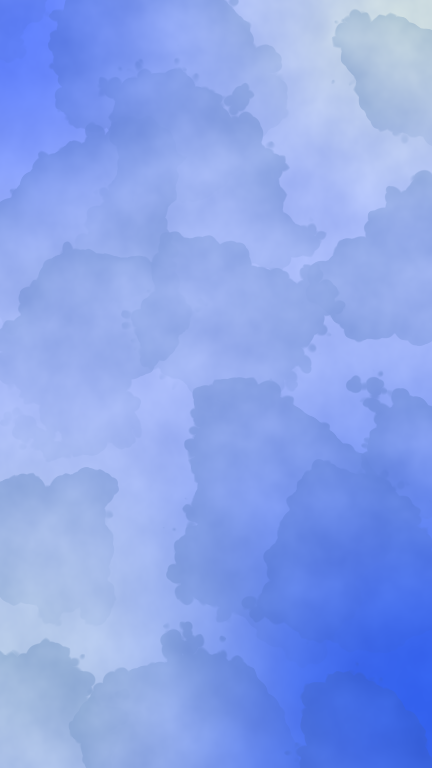
A WebGL 1 fragment shader for this texture:

```glsl
precision highp float;
// Translucent scalloped clouds layered over a soft blue, lavender and pale gradient.

uniform vec2 u_resolution;

#define CLOUD_ROWS 5
#define CLOUD_COLUMNS 3
#define CLOUD_SPACING vec2(0.24, 0.22)
#define CLOUD_JITTER 0.17
#define RADIUS_MIN 0.09
#define RADIUS_MAX 0.15
#define CLOUD_TINT vec3(0.825, 0.88, 0.915)
#define CLOUD_OPACITY 0.88
#define HAZE_AMOUNT 0.14
#define EDGE_FADE 0.075
#define EDGE_SOFTNESS 0.0025
#define MIST_STRENGTH 0.11

vec2 hash2(vec2 p) {
  vec3 q = fract(p.xyx * vec3(0.1031, 0.1030, 0.0973));
  q += dot(q, q.yzx + 33.33);
  return fract((q.xx + q.yz) * q.zy);
}

vec2 gradientAt(vec2 cell) {
  float angle = 6.2832 * hash2(cell).x;
  return vec2(cos(angle), sin(angle));
}

float gradientNoise(vec2 p) {
  vec2 i = floor(p), f = fract(p);
  vec2 u = f * f * f * (f * (f * 6.0 - 15.0) + 10.0);
  vec2 e = vec2(1.0, 0.0);
  float low = mix(dot(gradientAt(i), f), dot(gradientAt(i + e), f - e), u.x);
  float high = mix(dot(gradientAt(i + e.yx), f - e.yx),
                   dot(gradientAt(i + e.xx), f - e.xx), u.x);
  return mix(low, high, u.y);
}

float fbm(vec2 p) {
  float sum = 0.0, amplitude = 0.5;
  for (int i = 0; i < 4; i++) {
    sum += amplitude * gradientNoise(p);
    p = mat2(0.8, 0.6, -0.6, 0.8) * p * 2.0 + 17.3;
    amplitude *= 0.5;
  }
  return sum;
}

// Round puffs: height falls away from the nearest scattered cell point
float puffs(vec2 p) {
  vec2 i = floor(p), f = fract(p);
  float nearest = 2.0;
  for (int y = -1; y <= 1; y++) {
    for (int x = -1; x <= 1; x++) {
      vec2 cell = vec2(float(x), float(y));
      nearest = min(nearest, length(cell + hash2(i + cell + 70.0) - f));
    }
  }
  return 0.5 - nearest;
}

// Depth inside a cloud, positive inside, before the puffs are added
float cloudDepth(vec2 p, float radius, vec2 seed) {
  vec2 q = p + seed;
  float warp = 0.10 * gradientNoise(q * 6.0) + 0.035 * gradientNoise(q * 14.0);
  return radius - length(p) + warp;
}

float glow(vec2 p, vec2 center, float reach) {
  return 1.0 - smoothstep(0.0, reach, length(p - center));
}

// Sky lit differently from each corner
vec3 skyColor(vec2 p, float width) {
  const vec3 lavender = vec3(0.655, 0.728, 0.975);
  const vec3 clearBlue = vec3(0.37, 0.50, 0.99);
  const vec3 deepBlue = vec3(0.20, 0.38, 0.93);
  const vec3 paleCream = vec3(0.80, 0.86, 0.88);
  const vec3 paleMist = vec3(0.71, 0.79, 0.91);
  vec3 color = mix(lavender, clearBlue, glow(p, vec2(0.0, 0.97), 0.36));
  color = mix(color, deepBlue, glow(p, vec2(width, 0.08), 0.57));
  color = mix(color, paleCream, glow(p, vec2(width, 1.0), 0.33));
  return mix(color, paleMist, glow(p, vec2(0.0, 0.13), 0.42));
}

void main() {
  const vec3 hazeColor = vec3(0.61, 0.70, 0.91);
  vec2 p = gl_FragCoord.xy / u_resolution.y;
  float width = u_resolution.x / u_resolution.y;
  float mist = fbm(p * vec2(8.0, 10.0) + 3.0);
  vec3 sky = skyColor(p + 0.03 * mist, width);
  vec3 color = sky;
  float scallops = 0.030 * puffs(p * 29.0) + 0.014 * puffs(p * 63.0 + 8.0);

  // Paint clouds from top to bottom, each partly hiding those behind it
  for (int row = 0; row < CLOUD_ROWS; row++) {
    for (int column = 0; column < CLOUD_COLUMNS; column++) {
      vec2 id = vec2(float(column), float(row));
      vec2 jitter = hash2(id + 11.0) - 0.5;
      vec2 traits = hash2(id + 47.0);
      vec2 center = vec2(0.5 * width, 0.94)
                  + vec2(id.x - 1.0, -id.y) * CLOUD_SPACING
                  + jitter * CLOUD_JITTER;
      float radius = mix(RADIUS_MIN, RADIUS_MAX, traits.x);
      vec2 local = p - center;
      float body = cloudDepth(local, radius, id * 3.7 + 9.0);
      float mask = smoothstep(-EDGE_SOFTNESS, EDGE_SOFTNESS, body + scallops);

      // The rim is darkest; the body clears inward and its far side dissolves
      float rim = exp(-max(body, 0.0) / EDGE_FADE);
      float shade = clamp(0.2 + 0.8 * rim - 0.8 * mist, 0.0, 1.0);
      vec2 facing = normalize(vec2(1.6 * traits.y - 1.1, 1.0));
      float lit = smoothstep(-1.1 * radius, 0.3 * radius, dot(local, facing));
      float opacity = CLOUD_OPACITY * mix(0.25, 1.0, lit);
      vec3 cloud = mix(sky, hazeColor, HAZE_AMOUNT) * mix(vec3(1.0), CLOUD_TINT, shade);
      color = mix(color, cloud, mask * opacity);
    }
  }

  // Fine vapour over everything
  float vapour = fbm(p * vec2(20.0, 16.0) + 21.0);
  color *= 1.0 + MIST_STRENGTH * (mist + vapour) * vec3(1.0, 0.8, 0.35);
  gl_FragColor = vec4(clamp(color, 0.0, 1.0), 1.0);
}
```
